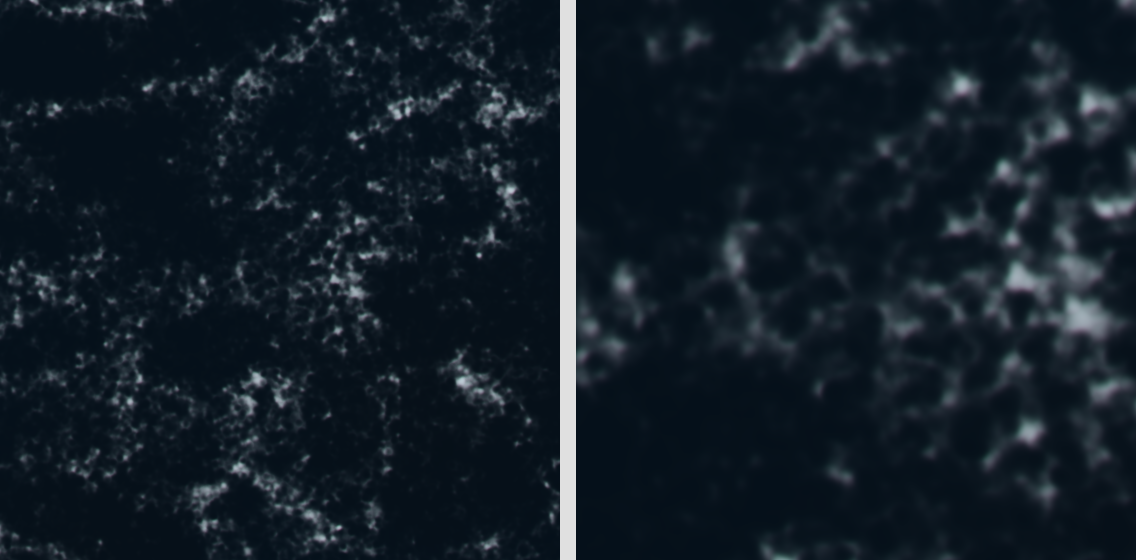
Left: the whole. Right: its middle third, enlarged.
Write a WebGL 2 fragment shader that draws this texture.

```glsl
#version 300 es
precision highp float;

uniform vec2 u_resolution;
out vec4 fragColor;

const vec3 DEEP_WATER = vec3(0.021, 0.063, 0.100);
const vec3 FOAM = vec3(0.55, 0.60, 0.635);

vec3 hash3(vec2 cell) {
    vec3 q = fract(cell.xyx * vec3(0.1031, 0.1030, 0.0973));
    q += dot(q, q.yxz + 33.33);
    return fract((q.xxy + q.yzz) * q.zyx);
}

// Cellular noise: signed soft bumps at one random point per cell,
// scaled to zero mean and unit variance.
float bumpNoise(vec2 p, float seed) {
    vec2 base = floor(p);
    float total = 0.0;
    for (int y = -1; y <= 1; y++) {
        for (int x = -1; x <= 1; x++) {
            vec2 cell = base + vec2(x, y);
            vec3 rnd = hash3(cell + seed);
            vec2 offset = cell + rnd.xy - p;
            float falloff = max(0.0, 1.0 - dot(offset, offset));
            total += (2.0 * rnd.z - 1.0) * falloff * falloff;
        }
    }
    return total * 2.19;
}

// Thin meandering lines along the zero crossings of the noise.
float ridgeNoise(vec2 p, float seed) {
    return (0.8 - abs(bumpNoise(p, seed))) / 0.6;
}

// Layered sines that gently bend the lines.
vec2 warp(vec2 p, float amount) {
    vec2 bend = sin(p.yx * vec2(43.0, 37.0) + vec2(0.7, 2.1));
    bend += 0.5 * sin(p.yx * vec2(97.0, 89.0) + p * 31.0);
    return p + amount * bend;
}

float foamAmount(vec2 p) {
    vec2 q = warp(p, 0.004);

    // Lines run mostly across on the left and upright on the right.
    float across = ridgeNoise(q * vec2(5.5, 9.0), 17.0);
    float upright = ridgeNoise(q * vec2(9.0, 6.0), 53.0);
    float lines = mix(across, upright, smoothstep(0.5, 0.75, p.x));

    float patches = bumpNoise(p * 5.0, 91.0);
    float clumps = bumpNoise(p * vec2(31.0, 34.0), 131.0);
    float grains = bumpNoise(p * 68.0, 211.0);
    float specks = bumpNoise(p * 125.0, 257.0);
    float level = 0.22 * patches + 0.68 * lines + 0.42 * clumps
                + 0.44 * grains + 0.3 * specks;

    // Exponential response: mostly dark, with rare bright crests.
    float crest = exp(2.15 * (level - 2.03));
    return crest / (1.0 + 0.7 * crest);
}

void main() {
    vec2 p = gl_FragCoord.xy / min(u_resolution.x, u_resolution.y);

    // Slight colour fringe across the crests.
    vec2 fringe = vec2(-0.0002, 0.0004);
    vec3 foam = vec3(foamAmount(p + fringe), foamAmount(p - fringe), foamAmount(p));

    // Broad drift in the water from blue to neutral.
    float drift = bumpNoise(p * 2.5, 307.0);
    vec3 water = DEEP_WATER + vec3(-0.003, 0.001, 0.004) * drift;

    fragColor = vec4(mix(water, FOAM, foam), 1.0);
}
```
